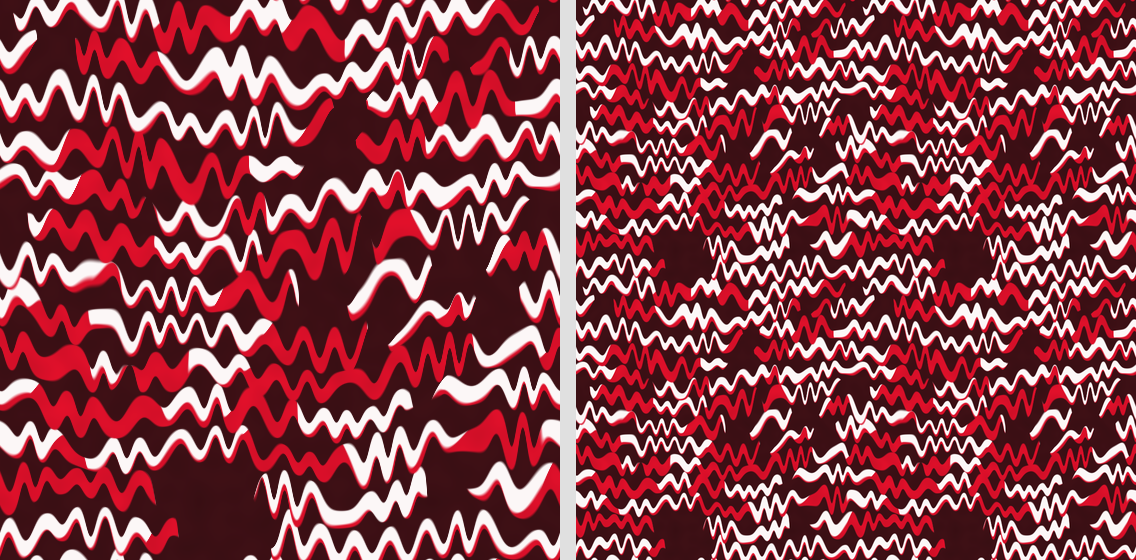
Left, the tile; right, the same tile 2 across and 2 down.
This pattern is drawn by a WebGL 1 fragment shader. Its source:

```glsl
precision highp float;
// Hand-painted rows of wavy white strokes with red undersides on dark maroon.

uniform vec2 u_resolution;

const float TAU = 6.2831853;
const float ROWS = 13.0;          // strokes down the tile
const float WAVES = 16.0;         // crests across the tile
const float WAVE_HEIGHT = 0.28;   // in row heights, like the sizes below
const float HALF_WIDTH = 0.25;
const float ROUNDNESS = 0.14;     // fattens crests and sharpens the gaps
const float SAG = 0.6;
const float WANDER = 0.6;
const float LEAN = 0.022;         // slant of the colour changes and breaks
const float RED_RIM = 0.22;       // share of the stroke that is red
const float SOFTNESS = 0.0018;    // edge half width in canvas units

const vec3 MAROON = vec3(0.235, 0.06, 0.08);
const vec3 RED = vec3(0.85, 0.06, 0.16);
const vec3 WHITE = vec3(0.99, 0.97, 0.97);

float hash(vec2 p) {
  vec3 q = fract(vec3(p.xyx) * 0.1031);
  q += dot(q, q.yzx + 33.33);
  return fract((q.x + q.y) * q.z);
}

float cornerSlope(vec2 cell, vec2 offset, vec2 period, float seed) {
  float angle = TAU * hash(mod(cell, period) + seed);
  return dot(vec2(cos(angle), sin(angle)), offset);
}

// Gradient noise that wraps after a whole period, roughly -1 to 1.
float gradientNoise(vec2 p, vec2 period, float seed) {
  vec2 cell = floor(p);
  vec2 f = p - cell;
  vec2 w = f * f * f * (f * (f * 6.0 - 15.0) + 10.0);
  vec2 e = vec2(1.0, 0.0);
  float low = mix(cornerSlope(cell, f, period, seed),
                  cornerSlope(cell + e.xy, f - e.xy, period, seed), w.x);
  float high = mix(cornerSlope(cell + e.yx, f - e.yx, period, seed),
                   cornerSlope(cell + e.xx, f - e.xx, period, seed), w.x);
  return 1.6 * mix(low, high, w.y);
}

// Independent variation along each row.
float rowNoise(float x, float frequency, float row, float seed) {
  return gradientNoise(vec2(x * frequency, 2.0 * row + 0.5),
                       vec2(frequency, 2.0 * ROWS), seed);
}

float softEdge(float d) {
  float s = max(SOFTNESS, 0.7 / u_resolution.y);
  return smoothstep(-s, s, d);
}

// Slow rise and fall shared by neighbouring rows.
float drift(vec2 p) {
  float sag = cos(TAU * (p.x - 0.93)) * (0.5 - 0.5 * cos(TAU * p.y));
  return SAG * sag + WANDER * gradientNoise(p * vec2(4.0, 3.0), vec2(4.0, 3.0), 5.0);
}

vec3 paintStroke(vec3 under, vec3 red, float x, float height, float row) {
  // Uneven crest spacing, height and baseline
  float phase = TAU * (WAVES * x + hash(vec2(row, 71.0))
                       + 0.6 * rowNoise(x, 9.0, row, 11.0));
  float amp = WAVE_HEIGHT + 0.17 * rowNoise(x, 11.0, row, 47.0);
  float y = height - 0.16 * rowNoise(x, 6.0, row, 83.0);

  // Stroke outline, with occasional tapered breaks
  float inkX = x - LEAN * y;
  float halfWidth = HALF_WIDTH + 0.09 * rowNoise(x, 13.0, row, 129.0)
                  - 0.48 * smoothstep(0.48, 0.72, rowNoise(inkX, 7.0, row, 167.0));
  float s = sin(phase);
  float bulge = amp * ROUNDNESS * (1.0 - 2.0 * s * s);
  float top = amp * s + bulge + halfWidth;
  float bottom = amp * s - bulge - halfWidth;

  // Red rim below the white, taking over whole stretches
  float redShare = RED_RIM + 0.22 * rowNoise(inkX, 14.0, row, 211.0)
                 + 0.10 * cos(phase)
                 + 1.15 * smoothstep(0.13, 0.30, rowNoise(inkX, 6.0, row, 257.0));
  float divide = mix(bottom, top, redShare);

  // Vertical gaps become distances across the sloping stroke
  float slope = amp * cos(phase) * TAU * WAVES / ROWS;
  float scale = 1.0 / (ROWS * sqrt(1.0 + slope * slope));
  float cover = softEdge((top - y) * scale) * softEdge((y - bottom) * scale);
  float white = softEdge((y - divide) * scale * 0.75);
  return mix(under, mix(red, WHITE, white), cover);
}

void main() {
  vec2 p = gl_FragCoord.xy / u_resolution;
  float v = p.y * ROWS - drift(p);
  float baseRow = floor(v);

  // Faint mottling in the paint
  float mottle = gradientNoise(p * 24.0, vec2(24.0), 307.0);
  vec3 color = MAROON * (1.0 + 0.06 * mottle);
  vec3 red = RED * (1.0 + 0.05 * mottle);

  for (int k = -1; k <= 1; k++) {
    float row = baseRow + float(k);
    color = paintStroke(color, red, p.x, v - row - 0.5, mod(row, ROWS));
  }
  gl_FragColor = vec4(color, 1.0);
}
```
